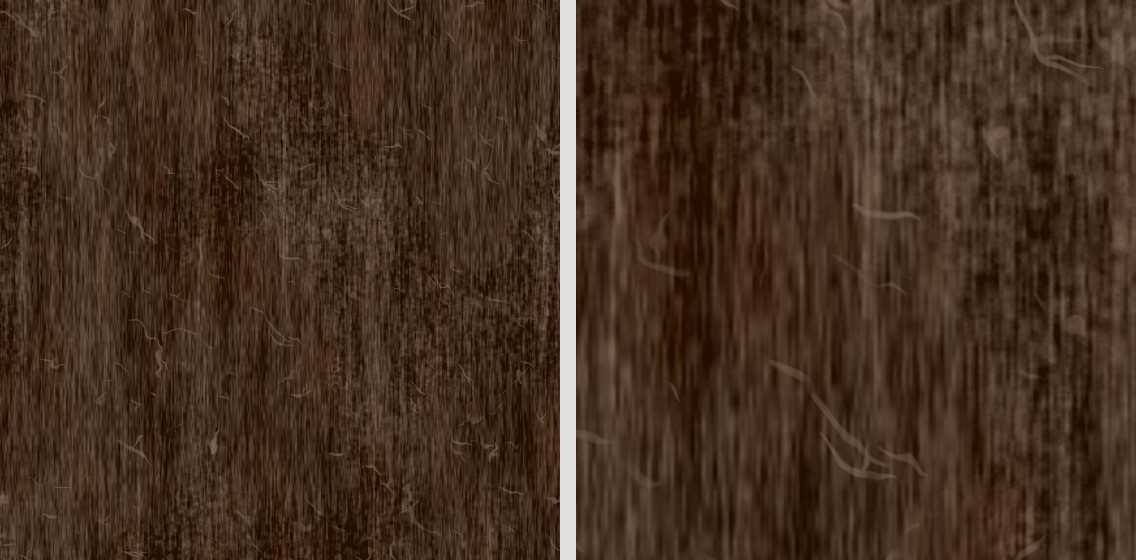
Left: the whole. Right: its middle third, enlarged.
Give the GLSL for this texture, as a WebGL 1 fragment shader.

```glsl
precision highp float;
// Dark weathered wood: fine vertical grain, cloudy stains, pale streaks and short branching scratches.

uniform vec2 u_resolution;

const vec3 DARK_BROWN = vec3(0.160, 0.080, 0.030);
const vec3 PALE_BROWN = vec3(0.420, 0.340, 0.280);
const vec3 SCRATCH_COLOR = vec3(0.465, 0.385, 0.325);
const vec3 WARM_SHIFT = vec3(0.014, -0.004, -0.016);
const float BASE_TONE = 0.365;
const float STAIN_CONTRAST = 0.85;
const float BAND_CONTRAST = 0.34;
const float GRAIN_CONTRAST = 0.60;
const float SPECKLE_CONTRAST = 0.70;
const float STREAK_STRENGTH = 0.36;
const float SCRATCH_STRENGTH = 0.85;
const float SCRATCH_ANGLE = -0.68;
const int STREAK_COUNT = 6;

float hash(vec2 p) {
  vec3 q = fract(vec3(p.xyx) * 0.1031);
  q += dot(q, q.yzx + 33.33);
  return fract((q.x + q.y) * q.z);
}

float noise(vec2 p) {
  vec2 i = floor(p);
  vec2 f = fract(p);
  f = f * f * (3.0 - 2.0 * f);
  float low = mix(hash(i), hash(i + vec2(1.0, 0.0)), f.x);
  float high = mix(hash(i + vec2(0.0, 1.0)), hash(i + vec2(1.0, 1.0)), f.x);
  return mix(low, high, f.y);
}

float fbm(vec2 p) {
  float sum = 0.0;
  float weight = 0.53;
  for (int i = 0; i < 4; i++) {
    sum += weight * noise(p);
    p = p * 2.03 + 17.3;
    weight *= 0.5;
  }
  return sum;
}

vec2 direction(float angle) {
  return vec2(cos(angle), sin(angle));
}

// Coverage of a line from a to b whose half width tapers to both ends.
float taperedLine(vec2 p, vec2 a, vec2 b, float halfWidth, float soft) {
  vec2 ab = b - a;
  float t = clamp(dot(p - a, ab) / dot(ab, ab), 0.0, 1.0);
  float w = halfWidth * (0.25 + 3.0 * t * (1.0 - t));
  return 1.0 - smoothstep(w - soft, w + soft, length(p - a - ab * t));
}

// One forked scratch per cell, sized in cell units.
float scratches(vec2 p, float cells, float share, float halfWidth, float soft, float seed) {
  vec2 g = p * cells;
  float cover = 0.0;
  for (int y = -1; y <= 1; y++) {
    for (int x = -1; x <= 1; x++) {
      vec2 cell = floor(g) + vec2(float(x), float(y));
      vec2 key = cell + seed;
      float present = step(hash(key + 3.7), share);
      vec2 center = cell + vec2(hash(key + 11.3), hash(key + 29.1));
      float turn = hash(key + 41.9) - 0.5;
      float spread = hash(key + 53.3) < 0.6 ? 0.8 : 3.14;
      float angle = SCRATCH_ANGLE + turn * spread;
      vec2 arm = direction(angle) * mix(0.12, 0.36, hash(key + 67.7));
      float width = halfWidth * cells * mix(0.55, 1.3, hash(key + 71.1));
      float mark = taperedLine(g, center - arm, center + arm, width, soft * cells);
      vec2 tip = center + direction(angle + 1.1 + turn) * 0.25;
      float fork = taperedLine(g, center, tip, width * 0.7, soft * cells);
      mark = max(mark, fork * step(0.6, hash(key + 83.9)));
      cover = max(cover, present * mark * mix(0.4, 1.0, hash(key + 97.3)));
    }
  }
  return cover;
}

// Long pale rubbed lines along the grain.
float paleStreaks(vec2 p) {
  float sum = 0.0;
  float sway = (noise(vec2(p.x * 3.0, p.y * 5.0)) - 0.5) * 0.008;
  for (int i = 0; i < STREAK_COUNT; i++) {
    float id = float(i);
    float x = (id + hash(vec2(id, 5.0))) / float(STREAK_COUNT);
    float y = hash(vec2(id, 19.0));
    float reach = mix(0.18, 0.45, hash(vec2(id, 31.0)));
    float width = mix(0.004, 0.013, hash(vec2(id, 43.0)));
    float across = (p.x + sway - x) / width;
    float along = 1.0 - smoothstep(reach * 0.3, reach, abs(p.y - y));
    sum += exp(-across * across) * along;
  }
  return sum * mix(0.5, 1.3, noise(p * vec2(120.0, 9.0)));
}

void main() {
  float shortSide = min(u_resolution.x, u_resolution.y);
  vec2 p = gl_FragCoord.xy / shortSide;
  float soft = max(0.8 / shortSide, 0.0012);

  // Stains and plank-like bands
  float stain = 0.5 * fbm(p * vec2(7.0, 3.2) + 4.0) + 0.5 * fbm(p * 8.0 + 21.0) - 0.5;
  float band = noise(p * vec2(17.0, 1.8) + 8.0) - 0.5;

  // Fibres at three widths
  float grain = 0.95 * (noise(p * vec2(310.0, 20.0)) - 0.5);
  grain += 0.35 * (noise(p * vec2(95.0, 6.0) + 37.0) - 0.5);
  grain += 0.95 * (noise(p * vec2(430.0, 70.0) + 71.0) - 0.5);

  // Crumbly speckle confined to worn patches
  float worn = smoothstep(0.48, 0.66, fbm(p * vec2(6.0, 4.5) + 53.0));
  float speckle = (fbm(p * 150.0) - 0.5) * (0.35 + worn) - 0.08 * worn;

  float tone = BASE_TONE + STAIN_CONTRAST * stain + BAND_CONTRAST * band;
  tone += GRAIN_CONTRAST * grain + SPECKLE_CONTRAST * speckle;
  tone += STREAK_STRENGTH * paleStreaks(p);

  // Scratches, bent by two scales of warp and broken up by noise
  vec2 bend = vec2(noise(p * 28.0), noise(p * 28.0 + 61.0)) - 0.5;
  vec2 kink = vec2(noise(p * 90.0 + 13.0), noise(p * 90.0 + 91.0)) - 0.5;
  vec2 q = p + bend * 0.026 + kink * 0.009;
  float marks = scratches(q, 8.0, 0.65, 0.0029, soft, 100.0);
  marks = max(marks, 0.85 * scratches(q, 16.0, 0.60, 0.0024, soft, 200.0));
  marks *= smoothstep(0.12, 0.52, noise(p * 55.0 + 7.0));

  vec3 color = mix(DARK_BROWN, PALE_BROWN, clamp(tone, -0.10, 1.1));
  float warmth = smoothstep(0.45, 0.75, fbm(p * vec2(22.0, 6.0) + 77.0));
  color += WARM_SHIFT * warmth;
  color = mix(color, SCRATCH_COLOR * (1.0 + 0.15 * grain), SCRATCH_STRENGTH * marks);
  gl_FragColor = vec4(max(color, 0.0), 1.0);
}
```
